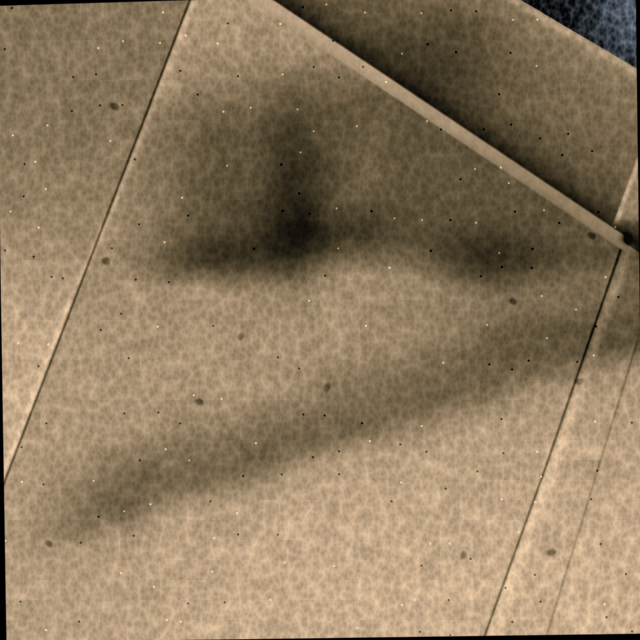
Reproduce this texture procedurally as a Shadertoy shader.

```glsl
// Weathered tan panels joined by thin seams, with a raised diagonal ridge and soft
// smoky stains. Panels come from signed line distances, stains from Gaussian blobs,
// and the mottled grain from stretched cellular noise, layered sines and faint blocks.

#define GRAIN 0.27
#define BLOCK_GRAIN 0.045
#define CLOUD_DEPTH 0.43
#define BAND_DEPTH 0.36
#define RIDGE_HALF 0.011
#define SEAM_WIDTH 0.0022
#define SPECK_RADIUS 0.0014
#define PIT_RADIUS 0.0055

float hash(vec2 p) {
    vec3 q = fract(vec3(p.xyx) * 0.1031);
    q += dot(q, q.yzx + 33.33);
    return fract((q.x + q.y) * q.z);
}

vec2 hash2(vec2 p) { return vec2(hash(p), hash(p + 57.3)); }

// Distance to the nearest jittered cell point
float cellular(vec2 p) {
    vec2 id = floor(p), f = fract(p);
    float nearest = 2.0;
    for (int j = -1; j <= 1; j++)
        for (int i = -1; i <= 1; i++) {
            vec2 o = vec2(i, j);
            vec2 r = o + hash2(id + o) - f;
            nearest = min(nearest, dot(r, r));
        }
    return sqrt(nearest);
}

float mottle(vec2 p) {
    float v = 0.0, a = 0.5;
    for (int i = 0; i < 4; i++) {
        p = mat2(0.8, 0.6, -0.6, 0.8) * p * 1.8 + 1.7;
        v += a * sin(p.x + 1.4 * sin(p.y)) * sin(p.y + 0.8);
        a *= 0.6;
    }
    return v;
}

// Signed distance to a line, positive on the left of a to b
float lineSide(vec2 p, vec2 a, vec2 b) {
    vec2 d = normalize(b - a), q = p - a;
    return d.x * q.y - d.y * q.x;
}

float bell(float x, float w) { return exp(-x * x / (w * w)); }

float blob(vec2 p, vec2 c, vec2 r) {
    vec2 q = (p - c) / r;
    return exp(-dot(q, q));
}

// Scattered round dots; sign chooses light or dark
float dots(vec2 p, float count, float chance, float radius, float px) {
    vec2 id = floor(p * count);
    vec2 c = (id + 0.15 + 0.7 * hash2(id + 9.0)) / count;
    float disc = 1.0 - smoothstep(radius - px, radius + px, length(p - c));
    return disc * step(hash(id + 21.0), chance) * (hash(id + 4.0) < 0.5 ? -1.0 : 1.0);
}

float lowerPanel(vec2 p, vec2 w) {
    float tone = mix(0.80, 0.66, smoothstep(0.05, 0.55, p.y));
    tone -= 0.09 * blob(p, vec2(0.05, 0.1), vec2(0.3, 0.2));
    tone -= 0.12 * blob(w, vec2(0.85, 0.5), vec2(0.22, 0.07));
    // Broad smoke with a firm lower edge
    float low = 0.56 + 0.035 * bell(p.x - 0.6, 0.12);
    float cloud = smoothstep(low - 0.035, low + 0.045, w.y) * smoothstep(0.12, 0.36, w.x);
    cloud *= 1.0 - smoothstep(0.77, 0.92, w.y - 0.15 * (w.x - 0.3));
    tone *= 1.0 - CLOUD_DEPTH * cloud;
    tone -= 0.17 * blob(w, vec2(0.46, 0.70), vec2(0.045, 0.13));
    tone -= 0.16 * blob(w, vec2(0.50, 0.63), vec2(0.11, 0.05));
    tone -= 0.20 * blob(w, vec2(0.77, 0.59), vec2(0.09, 0.045));
    tone -= 0.15 * blob(w, vec2(0.34, 0.595), vec2(0.09, 0.04));
    tone += 0.08 * blob(w - vec2(0.4 * (w.y - 0.72), 0.0), vec2(0.565, 0.72), vec2(0.025, 0.09));
    // Slanting second stain, sharper below than above
    float b = w.y - 0.155 - 0.335 * w.x;
    float band = bell(b, b < 0.0 ? 0.045 : 0.08) * smoothstep(0.0, 0.18, p.x);
    return tone * (1.0 - BAND_DEPTH * band);
}

void mainImage(out vec4 fragColor, in vec2 fragCoord) {
    vec2 p = fragCoord / iResolution.xy;
    float px = 1.0 / iResolution.y;
    vec2 warp = p + 0.012 * vec2(mottle(p * 9.0), mottle(p * 8.0 + 5.0));

    float leftSeam = lineSide(p, vec2(0.006, 0.245), vec2(0.297, 1.0));
    float ridge = lineSide(p, vec2(0.41, 1.0), vec2(0.974, 0.622));
    float corner = lineSide(p, vec2(0.814, 1.0), vec2(1.0, 0.89));
    float upSeam = lineSide(p, vec2(0.957, 0.648), vec2(1.0, 0.766));
    float faintSeam = lineSide(p, vec2(0.859, 0.023), vec2(1.0, 0.48));
    float rightSeam = 0.94 * (p.x - 0.853 - (p.y < 0.271 ? 0.362 : 0.345) * (p.y - 0.271));

    // Panel tones
    float tone = lowerPanel(p, warp);
    float leftTone = mix(0.78, 0.53, smoothstep(0.3, 0.85, p.y)) + 0.05 * blob(p, vec2(0.0, 0.5), vec2(0.1));
    tone = mix(tone, leftTone, smoothstep(-px, px, leftSeam));
    float upper = 0.48 + 0.08 * bell(corner, 0.05) - 0.17 * blob(warp, vec2(0.69, 0.91), vec2(0.1, 0.08));
    upper *= 1.0 - 0.8 * exp(-max(ridge - RIDGE_HALF, 0.0) / 0.035);
    upper = mix(upper, 0.58, smoothstep(px, -px, upSeam) * smoothstep(0.64, 0.67, p.y));
    tone = mix(tone, upper, smoothstep(-px, px, ridge));

    // Seams with a dark groove and a pale lip
    float highSide = smoothstep(0.5, 0.75, p.y);
    tone += 0.13 * bell(leftSeam - mix(0.006, -0.006, highSide), 0.005);
    tone -= 0.38 * bell(leftSeam, SEAM_WIDTH);
    float below = smoothstep(0.625, 0.61, p.y);
    tone += 0.12 * below * bell(rightSeam - 0.010, 0.010);
    tone -= 0.36 * below * bell(rightSeam, SEAM_WIDTH);
    tone -= 0.15 * smoothstep(0.5, 0.45, p.y) * bell(faintSeam, SEAM_WIDTH);
    tone += 0.15 * smoothstep(0.64, 0.66, p.y) * bell(upSeam + 0.004, 0.004);

    // Raised ridge, its end pit and the pale corner rim
    float crest = smoothstep(RIDGE_HALF + 0.002, RIDGE_HALF - 0.003, abs(ridge + 0.001));
    crest *= smoothstep(0.982, 0.972, p.x);
    tone = mix(tone, mix(0.74, 0.57, smoothstep(0.45, 0.95, p.x)) - 6.0 * max(-ridge, 0.0), crest);
    tone -= 0.45 * blob(p, vec2(0.978, 0.627), vec2(0.008));
    tone += 0.14 * bell(corner + 0.006, 0.007);

    // Grain, compression-like blocks, pits and specks
    float grain = 0.6 * cellular(p * vec2(75.0, 58.0)) + 0.4 * cellular(p * vec2(160.0, 120.0) + 8.0) - 0.46;
    float block = hash(floor(p * 32.0)) + 0.6 * hash(floor(p * vec2(96.0, 48.0)) + 3.0) - 0.8;
    float texture_ = GRAIN * grain + BLOCK_GRAIN * block + 0.035 * mottle(p * 24.0);
    tone += texture_ * (0.35 + 0.9 * tone) * (1.0 - 0.6 * crest);
    tone -= 0.25 * max(-dots(warp, 9.0, 0.3, PIT_RADIUS, 0.003), 0.0);
    tone += 0.45 * dots(p, 22.0, 0.45, SPECK_RADIUS, px);
    tone = clamp(tone, 0.03, 0.95);

    vec3 color = tone * vec3(1.0, 0.86, mix(0.54, 0.70, smoothstep(0.0, 0.8, tone)));
    // Blue-grey scuffed surface beyond the corner
    float scuff = 0.1 + 0.33 * blob(p, vec2(1.0, 0.98), vec2(0.07, 0.08)) + 0.5 * grain;
    color = mix(color, max(scuff, 0.02) * vec3(0.88, 0.98, 1.1), smoothstep(-px, px, corner));

    // Slightly tilted black margins
    float inside = min(p.x - 0.010 + 0.016 * p.y, 1.0 - 0.013 * (p.y - 0.5) - p.x);
    inside = min(inside, min(0.991 + 0.03 * p.x - p.y, p.y - 0.014 * (p.x - 0.3)));
    fragColor = vec4(color * smoothstep(-px, px, inside), 1.0);
}
```
